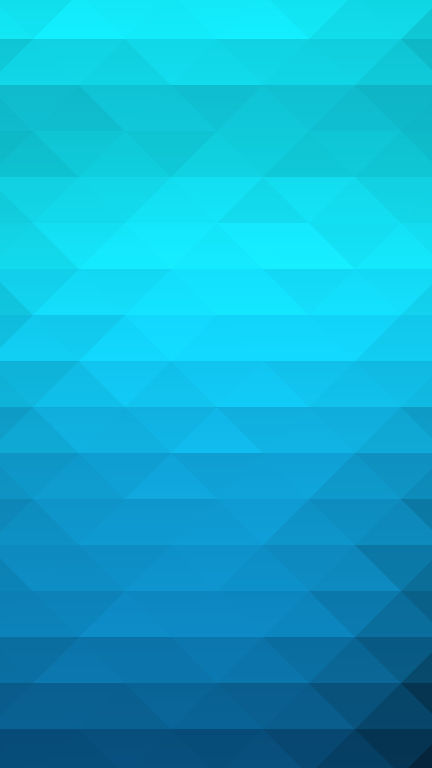
This background is drawn by a WebGL 1 fragment shader. Its source:

```glsl
precision highp float;
uniform vec2 u_resolution;

#define CELL 0.0599
#define FIRST_ROW 0.0508
#define CENTER_SHIFT 0.0013
#define HALF_SPAN 4.7
#define FACET_CONTRAST 0.016
#define ROW_SHEEN 0.03
#define SAMPLES 3

// Linear progress of a row between two stops
float ramp(float from, float to, float row) {
  return clamp((row - from) / (to - from), 0.0, 1.0);
}

// Vertical palette, from the top row to the bottom row
vec3 rowColor(float row) {
  vec3 color = vec3(0.07, 0.92, 0.98);
  color = mix(color, vec3(0.06, 0.77, 0.84), ramp(0.0, 2.0, row));
  color = mix(color, vec3(0.06, 0.80, 0.86), ramp(2.0, 3.0, row));
  color = mix(color, vec3(0.08, 0.92, 1.00), ramp(3.0, 4.6, row));
  color = mix(color, vec3(0.07, 0.85, 1.00), ramp(5.0, 7.0, row));
  color = mix(color, vec3(0.06, 0.64, 0.85), ramp(7.0, 10.0, row));
  color = mix(color, vec3(0.05, 0.54, 0.77), ramp(10.0, 13.0, row));
  return mix(color, vec3(0.03, 0.31, 0.49), ramp(13.0, 16.0, row));
}

// Darkening towards the sides, heavier at the lower right
float sideShade(float column, float row) {
  float side = column / HALF_SPAN;
  float fromBright = row - 5.0;
  float right = 0.05 + 0.0035 * fromBright * fromBright;
  float left = 0.03 + 0.08 * sin(row * 0.196);
  return 1.0 - side * side * (side > 0.0 ? right : left);
}

// Layered sines give each facet its own brightness
float facetShade(float column, float row) {
  float wave = sin(column * 1.9 + row * 2.3) + 0.6 * sin(column * 3.7 - row * 1.3);
  return 1.0 + FACET_CONTRAST * wave;
}

vec3 mosaic(vec2 pixel) {
  // Lattice units: half a triangle base across, one row down
  vec2 point = vec2(pixel.x - 0.5 * u_resolution.x, u_resolution.y - pixel.y) / u_resolution.y;
  vec2 grid = (point - vec2(CENTER_SHIFT, FIRST_ROW)) / CELL;

  // Diagonals form diamonds, which the row lines cut into triangles
  float rising = floor(0.5 * (grid.x + grid.y));
  float falling = floor(0.5 * (grid.x - grid.y));
  float column = rising + falling + 1.0;
  float row = floor(grid.y) + 1.0;

  float sheen = 1.0 + ROW_SHEEN * (fract(grid.y) - 0.5);
  return rowColor(row) * sideShade(column, row) * facetShade(column, row) * sheen;
}

void main() {
  // Average a small sample grid to smooth the facet edges
  vec3 total = vec3(0.0);
  for (int i = 0; i < SAMPLES; i++) {
    for (int j = 0; j < SAMPLES; j++) {
      vec2 offset = (vec2(float(i), float(j)) + 0.5) / float(SAMPLES) - 0.5;
      total += mosaic(gl_FragCoord.xy + offset);
    }
  }
  gl_FragColor = vec4(total / float(SAMPLES * SAMPLES), 1.0);
}
```
